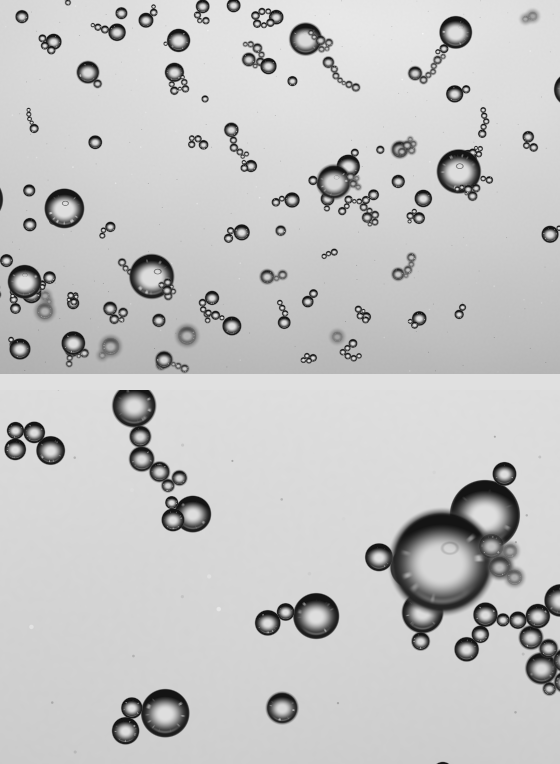
Top, the full canvas; bottom, a detail of the centre.
Reproduce this texture procedurally as a WebGL 1 fragment shader.

```glsl
precision highp float;
uniform vec2 u_resolution;

vec2 hash2(vec2 p) {
  vec3 q = fract(p.xyx * vec3(0.1031, 0.1030, 0.0973));
  q += dot(q, q.yzx + 33.33);
  return fract((q.xx + q.yz) * q.zy);
}

float corner(vec2 id, vec2 offset) {
  return dot(hash2(id) * 2.0 - 1.0, offset);
}

float gradientNoise(vec2 p) {
  vec2 id = floor(p), f = fract(p);
  vec2 u = f * f * f * (f * (f * 6.0 - 15.0) + 10.0);
  vec2 e = vec2(1.0, 0.0);
  return mix(mix(corner(id, f), corner(id + e, f - e), u.x),
             mix(corner(id + e.yx, f - e.yx), corner(id + 1.0, f - 1.0), u.x), u.y);
}

// Soft band around a value
float band(float x, float center, float width) {
  return 1.0 - smoothstep(0.0, width, abs(x - center));
}

// Backlit sphere: bright core, dark wall, faint reflections in the wall
void bubble(inout float shade, vec2 p, vec2 center, float radius, float blur) {
  vec2 q = (p - center) / radius;
  float d = length(q);
  float soft = 0.8 / u_resolution.y + blur;
  if ((d - 1.0) * radius > soft) return;

  float large = smoothstep(0.015, 0.05, radius);
  float core = length(vec2(q.x * 0.96, q.y * 1.1 + 0.04));
  float tone = mix(0.87, 0.11, smoothstep(mix(0.2, 0.36, large), 0.93, core));
  tone -= 0.1 * smoothstep(0.15, 0.8, q.y);
  tone += 0.25 * band(d, 0.78, 0.09) * smoothstep(0.4, 0.9, -q.y);

  vec2 around = q / max(d, 0.01);
  float streak = smoothstep(0.12, 0.45, gradientNoise(around * 4.0 + center * 90.0));
  tone += 0.4 * streak * band(d, 0.74, 0.13);
  tone = mix(tone, 0.4, 0.5 * smoothstep(0.93, 1.0, d));

  // Small reflected loop inside the larger bubbles
  vec2 loopSpot = vec2(0.4, 0.25) * (hash2(floor(center * 400.0)) - 0.3) + vec2(0.05, 0.28);
  float loopEdge = length((q - loopSpot) * vec2(0.8, 1.1));
  tone -= 0.35 * band(loopEdge, 0.12, 0.045) * smoothstep(0.042, 0.05, radius);

  tone = mix(tone, 0.5, min(blur / radius, 0.6));
  float cover = 1.0 - smoothstep(-soft, soft, (d - 1.0) * radius);
  shade = mix(shade, max(tone, 0.08), cover);
}

// Jittered grid of bubbles, many with a curling chain of tiny ones attached
void scatter(inout float shade, vec2 p, float cell, vec2 radii, float density, float blur, float seed) {
  for (int j = -1; j <= 1; j++) {
    for (int i = -1; i <= 1; i++) {
      vec2 id = floor(p / cell) + vec2(float(i), float(j));
      vec2 chance = hash2(id + seed);
      vec2 form = hash2(id + seed + 57.0);
      vec2 center = (id + 0.15 + 0.7 * hash2(id + seed + 91.0)) * cell;
      float crowd = 1.25 - 0.5 * center.x + 0.8 * gradientNoise(center * 2.5 + seed);
      crowd += 0.5 * (1.0 - smoothstep(0.2, 0.7, length(center)));
      if (chance.x > density * crowd) continue;

      float radius = mix(radii.x, radii.y, form.x);
      float defocus = blur + 0.004 * pow(form.y, 8.0);
      bubble(shade, p, center, radius, defocus);

      float count = floor(7.0 * chance.y * chance.y + 0.4);
      float angle = 6.2832 * form.y;
      float previous = radius;
      vec2 spot = center;
      for (int n = 0; n < 6; n++) {
        if (float(n) >= count) break;
        vec2 pick = hash2(id * 7.0 + seed + 13.0 * float(n));
        float size = min(mix(0.005, 0.013, pick.x), 0.75 * radius);
        spot += 0.97 * (previous + size) * vec2(cos(angle), sin(angle));
        bubble(shade, p, spot, size, defocus);
        previous = size;
        angle += mix(-0.5, 2.2, pick.y);
      }
    }
  }
}

// Sparse dust, dark or light
float dust(vec2 p) {
  vec2 id = floor(p / 0.045);
  vec2 pick = hash2(id + 311.0);
  vec2 spot = (id + 0.1 + 0.8 * hash2(id + 407.0)) * 0.045;
  float size = mix(0.0008, 0.002, pick.y);
  float soft = 0.7 / u_resolution.y;
  float cover = 1.0 - smoothstep(size - soft, size + soft, length(p - spot));
  return cover * step(pick.x, 0.35) * mix(-0.22, 0.08, pick.y);
}

void main() {
  vec2 uv = gl_FragCoord.xy / u_resolution;
  vec2 p = gl_FragCoord.xy / u_resolution.y;

  // Lit backdrop, fading from the top toward the lower corners
  float falloff = length((uv - vec2(0.6, 0.95)) * vec2(0.75, 1.0));
  float shade = 0.905 - 0.1 * falloff - 0.1 * falloff * falloff;
  shade += 0.012 * gradientNoise(p * 5.0) + 0.008 * gradientNoise(p * 130.0);
  shade += dust(p);

  // Out-of-focus bubbles first, then small to large
  scatter(shade, p, 0.21, vec2(0.01, 0.03), 0.13, 0.011, 23.0);
  scatter(shade, p, 0.115, vec2(0.009, 0.02), 0.4, 0.0, 131.0);
  scatter(shade, p, 0.17, vec2(0.018, 0.032), 0.5, 0.0, 211.0);
  scatter(shade, p, 0.33, vec2(0.034, 0.064), 0.6, 0.0, 73.0);

  gl_FragColor = vec4(vec3(clamp(shade, 0.0, 1.0)), 1.0);
}
```
